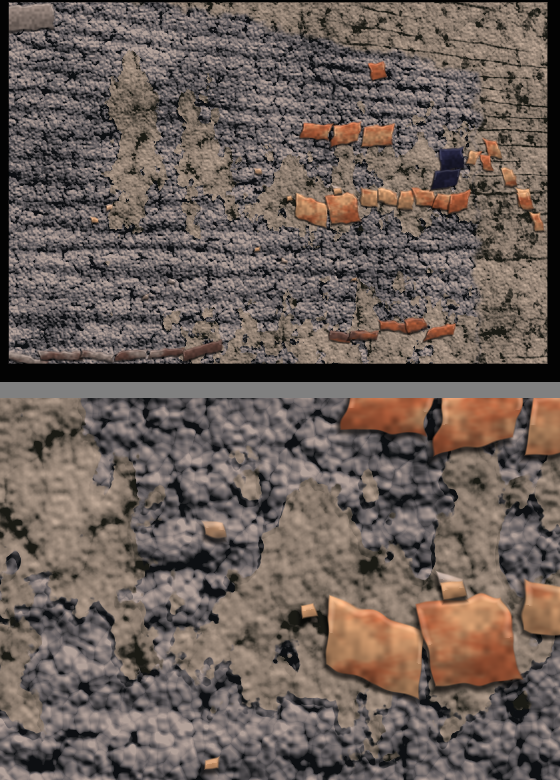
Top, the full canvas; bottom, a detail of the centre.
Write a Shadertoy shader that draws this texture.

```glsl
// Weathered earth wall: crumbling dark courses, pale plaster and pottery shards in a black frame.

float hash(vec2 p) {
    vec3 q = fract(p.xyx * 0.1031);
    q += dot(q, q.yzx + 33.33);
    return fract((q.x + q.y) * q.z);
}

vec2 hash2(vec2 p) {
    return vec2(hash(p), hash(p + 57.3));
}

float noise(vec2 p) {
    vec2 i = floor(p), f = fract(p);
    f = f * f * (3.0 - 2.0 * f);
    return mix(mix(hash(i), hash(i + vec2(1, 0)), f.x),
               mix(hash(i + vec2(0, 1)), hash(i + vec2(1, 1)), f.x), f.y);
}

float fbm(vec2 p) {
    float sum = 0.0, amp = 0.53;
    for (int i = 0; i < 4; i++) {
        sum += amp * noise(p);
        p = mat2(1.6, 1.2, -1.2, 1.6) * p + 11.7;
        amp *= 0.5;
    }
    return sum;
}

// Rounded clods packed around jittered cell points
float clods(vec2 p) {
    vec2 cell = floor(p);
    float nearest = 2.0;
    for (int y = -1; y <= 1; y++)
        for (int x = -1; x <= 1; x++) {
            vec2 c = cell + vec2(x, y);
            vec2 d = c + hash2(c) - p;
            nearest = min(nearest, dot(d, d));
        }
    return 1.0 - nearest;
}

// Surface height; plaster is flatter than the crumbling earth
float relief(vec2 p, float plaster) {
    vec2 q = p + 0.012 * vec2(fbm(p * 40.0), fbm(p * 40.0 + 19.0));
    float grain = noise(p * 190.0);
    float crumbs = 0.48 * clods(q * 40.0) + 0.34 * clods(q * 92.0 + 7.0) + 0.3 * grain;
    float skin = 0.08 + 0.5 * clods(q * vec2(36.0, 25.0)) + 0.45 * fbm(p * 75.0) + 0.16 * grain;
    return mix(crumbs, skin, plaster);
}

float blob(vec2 p, vec2 centre, vec2 radius) {
    return 1.0 - length((p - centre) / radius);
}

// Ragged plaster remains left on the dark field
float plasterPatches(vec2 p) {
    float field = max(blob(p, vec2(0.34, 0.62), vec2(0.07, 0.25)),
                      blob(p, vec2(0.52, 0.58), vec2(0.11, 0.15)));
    field = max(field, blob(p, vec2(0.82, 0.48), vec2(0.19, 0.11)));
    field = max(field, blob(p, vec2(1.08, 0.53), vec2(0.21, 0.14)));
    field = max(field, blob(p, vec2(1.00, 0.09), vec2(0.46, 0.15)));
    float ragged = fbm(p * vec2(20.0, 11.0) + 4.0) - 0.5 + 0.45 * (fbm(p * 48.0) - 0.5);
    return smoothstep(0.15, 0.22, field + 2.2 * ragged);
}

// Row of chipped, curved pieces with a shadow below each
void shardRow(inout vec3 col, vec2 p, vec2 start, vec2 end, int count, vec2 halfSize,
              float scatter, vec3 clay, vec3 glaze, float seed) {
    float soft = 1.3 / iResolution.y;
    float chip = 0.007 * (noise(p * 65.0 + seed) - 0.5);
    for (int i = 0; i < count; i++) {
        vec2 id = vec2(float(i) + 1.0, seed);
        vec2 r = hash2(id), s = hash2(id + 23.0);
        vec2 c = mix(start, end, (float(i) + 0.5) / float(count)) + scatter * (r - 0.5);
        float a = (s.x - 0.5) * min(0.9, 14.0 * halfSize.y);
        vec2 q = mat2(cos(a), -sin(a), sin(a), cos(a)) * (p - c);
        vec2 size = halfSize * (0.75 + 0.45 * s.yx);
        q.x += q.y * (r.y - 0.5) * 0.8;
        q.y += q.x * (r.x - 0.5) * 0.5;
        vec2 d = abs(q) - size;
        float dist = max(d.x, d.y) + chip;
        vec2 e = abs(q + vec2(0.002, 0.004)) - size;
        col *= 1.0 - 0.65 * smoothstep(0.004, -0.002, max(e.x, e.y) + chip);
        float stain = smoothstep(0.3, 0.7, fbm(p * vec2(22.0, 40.0) + seed) + 0.5 * (r.x - 0.5));
        float curve = 0.92 + 0.2 * q.y / size.y + 0.3 * (noise(p * 150.0) - 0.5);
        vec3 body = mix(clay, glaze, stain) * curve;
        body += 0.1 * smoothstep(0.004, 0.0, abs(dist + 0.003)) * step(0.0, q.y);
        col = mix(col, body, smoothstep(soft, -soft, dist));
    }
}

vec3 earthRamp(float tone, vec3 shade, vec3 body, vec3 light) {
    return tone < 0.5 ? mix(shade, body, tone * 2.0) : mix(body, light, tone * 2.0 - 1.0);
}

vec3 wall(vec2 p) {
    // Bare pale earth on the right and above a sloping upper edge
    float edge = max(p.x - 1.25, p.y - 1.09 + 0.225 * p.x);
    float bare = smoothstep(-0.012, 0.012, edge + 0.06 * (fbm(p * 25.0) - 0.5));
    float plaster = plasterPatches(p) * (1.0 - bare);
    float rim = plasterPatches(p + vec2(0.003, 0.006)) * (1.0 - bare) - plaster;
    float pale = max(bare, plaster);

    // Courses tilt more towards the top
    float tilt = 0.2 * p.x * smoothstep(0.45, 1.0, p.y);
    float course = fract((p.y + tilt + 0.04 * fbm(p * vec2(8.0, 15.0))) / 0.061);
    float ledge = smoothstep(0.0, 0.5, course) * smoothstep(1.0, 0.75, course) - 0.5;
    float broken = noise(p * vec2(7.0, 17.0) + 31.0);
    float crack = smoothstep(0.1, 0.0, abs(course - 0.5)) * smoothstep(0.3, 0.6, broken);

    // Light falls from the upper right
    float flatness = max(0.8 * plaster, 0.7 * bare);
    float h = relief(p, flatness);
    float slope = h - relief(p + vec2(0.0015, 0.0035), flatness);
    float tone = 0.46 + 1.25 * slope + 0.95 * (h - 0.8) + 0.55 * (fbm(p * 7.0) - 0.5);
    tone += mix(0.42 * ledge * (0.2 + 1.2 * broken), 0.07 - 0.45 * crack * bare, pale);
    tone -= 0.4 * bare * smoothstep(0.62, 0.74, fbm(p * vec2(42.0, 30.0) + 9.0));
    tone -= 0.35 * max(rim, 0.0) - 0.12 * min(rim, 0.0);
    tone -= 0.3 * smoothstep(0.66, 0.5, h);
    tone = clamp(tone, 0.0, 1.0);

    vec3 dark = earthRamp(tone, vec3(0.05, 0.06, 0.07), vec3(0.39, 0.37, 0.38), vec3(0.70, 0.63, 0.60));
    vec3 ochre = earthRamp(tone, vec3(0.10, 0.10, 0.08), vec3(0.52, 0.46, 0.41), vec3(0.76, 0.67, 0.60));
    return mix(dark, ochre, pale);
}

void mainImage(out vec4 fragColor, in vec2 fragCoord) {
    vec2 p = fragCoord / iResolution.y;
    vec3 col = wall(p);
    vec3 rust = vec3(0.66, 0.35, 0.22), buff = vec3(0.76, 0.56, 0.40);
    vec3 navy = vec3(0.10, 0.10, 0.17), brown = vec3(0.36, 0.25, 0.22), stone = vec3(0.53, 0.47, 0.44);

    // Pottery courses, loose pieces and pebbles
    shardRow(col, p, vec2(0.79, 0.66), vec2(1.03, 0.645), 3, vec2(0.035, 0.025), 0.01, rust, buff, 3.0);
    shardRow(col, p, vec2(0.77, 0.445), vec2(0.94, 0.455), 2, vec2(0.037, 0.036), 0.01, rust, buff, 8.0);
    shardRow(col, p, vec2(0.94, 0.485), vec2(1.23, 0.475), 6, vec2(0.025, 0.021), 0.012, rust, buff, 14.0);
    shardRow(col, p, vec2(1.23, 0.64), vec2(1.41, 0.38), 7, vec2(0.014, 0.022), 0.08, rust, buff, 21.0);
    shardRow(col, p, vec2(1.19, 0.61), vec2(1.165, 0.51), 2, vec2(0.027, 0.024), 0.01, navy, navy * 1.5, 5.0);
    shardRow(col, p, vec2(0.02, 0.06), vec2(0.58, 0.085), 6, vec2(0.05, 0.011), 0.01, brown, stone, 33.0);
    shardRow(col, p, vec2(0.85, 0.12), vec2(1.20, 0.15), 5, vec2(0.034, 0.013), 0.03, rust, brown, 40.0);
    shardRow(col, p, vec2(0.99, 0.815), vec2(0.99, 0.815), 1, vec2(0.02), 0.0, rust, buff, 47.0);
    shardRow(col, p, vec2(0.08, 0.955), vec2(0.08, 0.955), 1, vec2(0.06, 0.03), 0.0, stone, stone, 52.0);
    shardRow(col, p, vec2(0.15, 0.4), vec2(1.1, 0.4), 11, vec2(0.008, 0.005), 0.35, buff, stone * 1.3, 61.0);

    // Black frame
    vec2 d = abs(p - vec2(0.728, 0.521)) - vec2(0.705, 0.473);
    float inside = smoothstep(0.002, -0.002, max(d.x, d.y));
    fragColor = vec4(mix(vec3(0.01), col, inside), 1.0);
}
```
